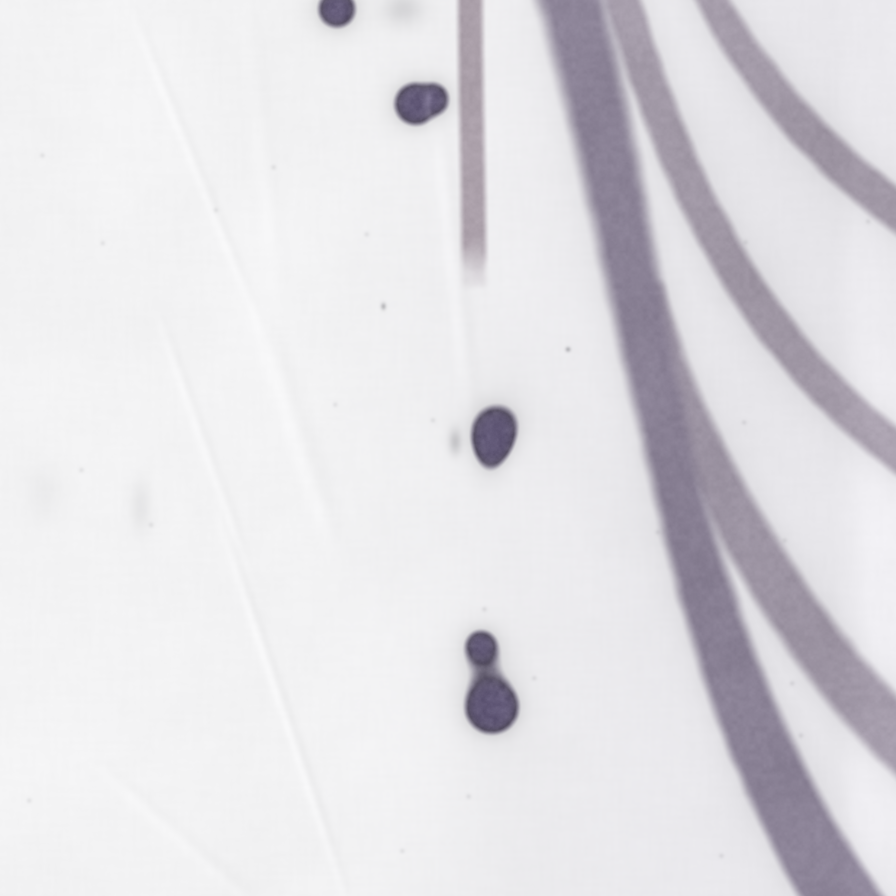
Give the GLSL for this texture, as a WebGL 2 fragment shader.

```glsl
#version 300 es
precision highp float;

uniform vec2 u_resolution;
out vec4 fragColor;

float hash(vec2 p) {
  vec3 q = fract(p.xyx * vec3(0.1031, 0.1030, 0.0973));
  q += dot(q, q.yzx + 33.33);
  return fract((q.x + q.y) * q.z);
}

float noise(vec2 p) {
  vec2 i = floor(p), f = fract(p);
  f = f * f * (3.0 - 2.0 * f);
  return mix(mix(hash(i), hash(i + vec2(1, 0)), f.x),
             mix(hash(i + vec2(0, 1)), hash(i + vec2(1, 1)), f.x), f.y);
}

float fbm(vec2 p) {
  float sum = 0.0, amp = 0.5;
  for (int i = 0; i < 4; i++) {
    sum += amp * noise(p);
    p = p * 2.03 + 17.0;
    amp *= 0.5;
  }
  return sum;
}

vec2 bezier(vec2 a, vec2 b, vec2 c, vec2 d, float t) {
  float s = 1.0 - t;
  return s * s * s * a + 3.0 * s * s * t * b + 3.0 * s * t * t * c + t * t * t * d;
}

// Signed distance to a brush stroke whose radius varies along a cubic curve
float stroke(vec2 p, vec2 a, vec2 b, vec2 c, vec2 d, vec3 radii) {
  const float STEPS = 24.0;
  float dist = 1.0;
  vec2 prev = a;
  for (float i = 1.0; i <= STEPS; i++) {
    vec2 next = bezier(a, b, c, d, i / STEPS);
    vec2 ab = next - prev;
    float h = clamp(dot(p - prev, ab) / dot(ab, ab), 0.0, 1.0);
    float t = (i - 1.0 + h) / STEPS;
    float radius = t < 0.5 ? mix(radii.x, radii.y, t * 2.0) : mix(radii.y, radii.z, t * 2.0 - 1.0);
    dist = min(dist, length(p - prev - ab * h) - radius);
    prev = next;
  }
  return dist;
}

float coverage(float dist, float blur) {
  return 1.0 - smoothstep(-blur, blur, dist);
}

float smoothUnion(float a, float b, float k) {
  float h = max(k - abs(a - b), 0.0) / k;
  return min(a, b) - 0.25 * k * h * h;
}

// Fold in the cloth: a bright ridge with a shaded side
float crease(vec2 p, vec2 a, vec2 b, float width) {
  vec2 dir = normalize(b - a);
  float side = dot(p - a, vec2(-dir.y, dir.x)) / width;
  float along = dot(p - a, dir) / length(b - a);
  float fade = smoothstep(-0.1, 0.3, along) * (1.0 - smoothstep(0.7, 1.1, along));
  return fade * (exp(-side * side) - 0.9 * exp(-(side - 1.6) * (side - 1.6)));
}

float smudge(vec2 p, vec2 center, vec2 size) {
  vec2 q = (p - center) / size;
  return exp(-dot(q, q));
}

void main() {
  vec2 uv = gl_FragCoord.xy / u_resolution;
  float grain = fbm(uv * 150.0) - 0.47;
  float cloud = fbm(uv * 7.0) - 0.47;
  float weave = noise(uv * vec2(240.0, 35.0)) + noise(uv * vec2(35.0, 240.0)) - 1.0;

  // Cloth
  vec3 color = mix(vec3(0.951, 0.951, 0.955), vec3(0.908, 0.904, 0.920), smoothstep(0.3, 0.9, uv.x));
  color += 0.03 * cloud + 0.005 * weave + 0.008 * grain;
  float folds = crease(uv, vec2(0.14, 1.0), vec2(0.29, 0.63), 0.005)
              + crease(uv, vec2(0.28, 0.66), vec2(0.37, 0.38), 0.010)
              + crease(uv, vec2(0.17, 0.66), vec2(0.28, 0.35), 0.005)
              + 1.3 * crease(uv, vec2(0.24, 0.43), vec2(0.39, -0.02), 0.005)
              + crease(uv, vec2(0.485, 0.87), vec2(0.522, 0.53), 0.008)
              + 0.7 * crease(uv, vec2(0.10, 0.15), vec2(0.29, -0.02), 0.007)
              + 0.5 * crease(uv, vec2(0.27, 1.0), vec2(0.31, 0.64), 0.009);
  color += 0.017 * folds;

  // Faint smudges and scattered specks
  float stain = 0.10 * smudge(uv, vec2(0.45, 0.99), vec2(0.022, 0.018))
              + 0.15 * smudge(uv, vec2(0.508, 0.507), vec2(0.007, 0.014))
              + 0.05 * smudge(uv, vec2(0.157, 0.435), vec2(0.012, 0.03))
              + 0.03 * smudge(uv, vec2(0.05, 0.45), vec2(0.02, 0.03))
              + 0.2 * smudge(uv, vec2(0.428, 0.658), vec2(0.003, 0.004))
              + 0.2 * smudge(uv, vec2(0.634, 0.610), vec2(0.003));
  vec2 cell = floor(uv * 14.0);
  vec2 jitter = 0.2 + 0.6 * vec2(hash(cell + 3.0), hash(cell + 71.0));
  stain += 0.06 * step(0.88, hash(cell)) * smudge(uv, (cell + jitter) / 14.0, vec2(0.003));
  color -= stain * vec3(1.0, 1.0, 0.97);

  // Sweeping strokes over a dim haze
  vec2 p = uv + 0.002 * (vec2(noise(uv * 45.0), noise(uv * 45.0 + 40.0)) - 0.5);
  float trunk = stroke(p, vec2(0.631, 1.026), vec2(0.727, 0.674), vec2(0.746, 0.271), vec2(0.957, -0.029),
                       vec3(0.035, 0.025, 0.040));
  float branch = stroke(p, vec2(0.729, 0.674), vec2(0.768, 0.492), vec2(0.872, 0.297), vec2(1.029, 0.151),
                        vec3(0.012, 0.027, 0.032));
  float middle = stroke(p, vec2(0.688, 1.026), vec2(0.748, 0.805), vec2(0.841, 0.604), vec2(1.029, 0.477),
                        vec3(0.019, 0.020, 0.021));
  float outer = stroke(p, vec2(0.781, 1.026), vec2(0.833, 0.922), vec2(0.918, 0.818), vec2(1.029, 0.746),
                       vec3(0.016, 0.020, 0.021));
  float nearest = min(min(trunk, branch), min(middle, outer));
  color -= 0.05 * exp(-max(nearest, 0.0) * 70.0);
  vec3 wash = vec3(0.06 * grain + 0.09 * cloud);
  color = mix(color, vec3(0.62, 0.585, 0.64) + wash, 0.95 * coverage(min(middle, outer), 0.0065));
  color = mix(color, vec3(0.60, 0.565, 0.625) + wash, 0.95 * coverage(branch, 0.008));
  color = mix(color, vec3(0.525, 0.49, 0.57) + wash, 0.96 * coverage(trunk, mix(0.007, 0.013, uv.y)));

  // Short vertical stroke fading out below
  float strip = coverage(abs(uv.x - mix(0.529, 0.525, smoothstep(0.68, 1.0, uv.y))) - 0.0135, 0.005);
  strip *= smoothstep(0.675, 0.735, uv.y + 0.02 * (noise(uv * 60.0) - 0.5));
  color = mix(color, vec3(0.65, 0.605, 0.645) + wash, 0.95 * strip);

  // Pale vertical sheen over the right side
  color += 0.03 * smoothstep(0.93, 0.96, uv.x) * (0.4 + noise(uv * vec2(40.0, 3.0)));

  // Ink blots: soft halo, dark rim, mottled core
  float blot = length(uv - vec2(0.376, 0.990)) - 0.020;
  float pair = smoothUnion(length(uv - vec2(0.464, 0.884)) - 0.023, length(uv - vec2(0.482, 0.889)) - 0.018, 0.006);
  vec2 egg = uv - vec2(0.551, 0.512);
  egg.x -= 0.10 * egg.y;
  float oval = (length(egg / vec2(0.0245 + 0.13 * egg.y, 0.034)) - 1.0) * 0.026;
  float tear = smoothUnion(length(uv - vec2(0.537, 0.279)) - 0.0165, length(uv - vec2(0.549, 0.211)) - 0.0295, 0.055);
  blot = min(min(blot, pair), min(oval, tear));
  color -= 0.10 * exp(-max(blot, 0.0) * 110.0);
  vec3 ink = mix(vec3(0.39, 0.355, 0.475), vec3(0.34, 0.315, 0.39), exp(-abs(blot + 0.003) * 240.0));
  color = mix(color, ink + 0.12 * grain, coverage(blot, 0.0042));
  color += 0.10 * smudge(uv, vec2(0.478, 0.886), vec2(0.004, 0.015));

  fragColor = vec4(clamp(color, 0.0, 1.0), 1.0);
}
```
